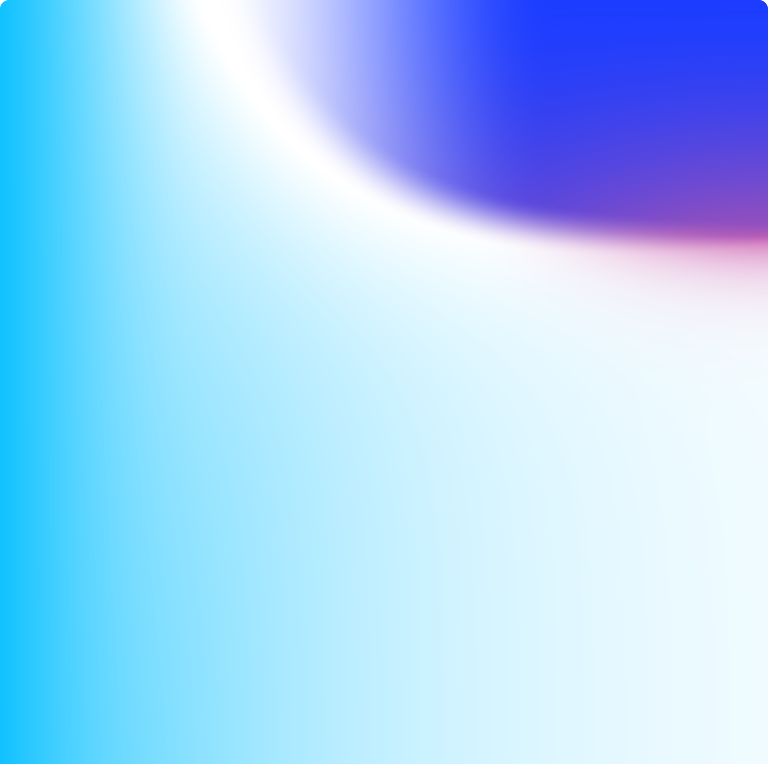
Write a Shadertoy shader that draws this background.

```glsl
// Soft cyan-to-white gradient with a deep blue pool in the upper right, rimmed by white and pink glow.

const vec3 WHITE  = vec3(1.0);
const vec3 CYAN   = vec3(0.06, 0.76, 1.0);
const vec3 BLUE   = vec3(0.11, 0.24, 1.0);
const vec3 VIOLET = vec3(0.56, 0.31, 0.75);
const vec3 PINK   = vec3(0.80, 0.40, 0.70);

// Rim of the pool: starts at the top, levels off toward the right
const float RIM_START = 0.26;
const float RIM_DEPTH = 0.325;
const float RIM_CURVE = 7.0;

float rimHeight(float x) {
    return RIM_DEPTH * (1.0 - exp(-RIM_CURVE * (x - RIM_START)));
}

float rimSlope(float x) {
    return RIM_CURVE * (RIM_DEPTH - rimHeight(x));
}

// Cyan fades to the right and is washed out by light around the rim
vec3 skyColor(float x, float below, float slope) {
    float dist = max(below, 0.0) / sqrt(1.0 + slope * slope);
    float glow = exp(-pow(dist / 0.13, 1.2)) * smoothstep(0.0, 0.27, x);
    return mix(WHITE, CYAN, exp(-2.75 * x) * (1.0 - glow));
}

// Pink haze that spills under the rim at the right
vec3 addHaze(vec3 base, float x, float below) {
    float strength = smoothstep(0.6, 1.0, x);
    float fade = exp(-max(below + 0.014, 0.0) / 0.04);
    return mix(base, PINK, strength * fade);
}

// Blue turns violet lower down, more so at the right
vec3 poolColor(vec2 p) {
    float warmth = mix(0.5, 1.0, smoothstep(0.55, 1.0, p.x));
    return mix(BLUE, VIOLET, min(7.3 * pow(p.y, 1.6) * warmth, 1.0));
}

// Wide fade at the left side, narrow fade along the lower rim
float poolCoverage(float x, float depth) {
    float offset = (x - 0.7) / 0.3;
    float outer = -0.02 * max(1.0 - offset * offset, 0.0);
    float inner = 0.033 + 0.08 * exp(-6.0 * (x - 0.4));
    return smoothstep(RIM_START, 0.72, x) * smoothstep(outer, inner, depth);
}

// Signed distance to a sheet whose two top corners are rounded
float topCornerDistance(vec2 p, float aspect, float radius) {
    vec2 q = vec2(abs(p.x - 0.5) * aspect - 0.5 * aspect, -p.y) + radius;
    return length(max(q, 0.0)) - radius;
}

void mainImage(out vec4 fragColor, in vec2 fragCoord) {
    vec2 uv = fragCoord / iResolution.xy;
    vec2 p = vec2(uv.x, 1.0 - uv.y); // y measured down from the top
    float below = p.y - rimHeight(p.x);

    vec3 color = skyColor(p.x, below, rimSlope(p.x));
    color = addHaze(color, p.x, below);
    color = mix(color, poolColor(p), poolCoverage(p.x, -below));

    // Rounded top corners
    float aspect = iResolution.x / iResolution.y;
    float pixel = 1.0 / iResolution.y;
    float corner = topCornerDistance(p, aspect, 0.012);
    color = mix(color, WHITE, smoothstep(-0.5 * pixel, 0.5 * pixel, corner));

    fragColor = vec4(color, 1.0);
}
```
